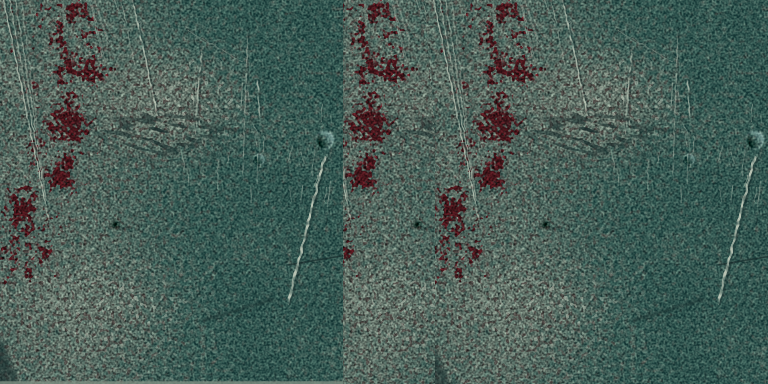
Write a Shadertoy shader that draws this texture.

```glsl
// Worn teal painted metal with fine grain, red rust stains, dents and pale scratches.

const vec3 DEEP_TEAL = vec3(0.15, 0.29, 0.275);
const vec3 MID_TEAL  = vec3(0.27, 0.42, 0.385);
const vec3 ASH       = vec3(0.32, 0.37, 0.34);
const vec3 PALE      = vec3(0.49, 0.56, 0.51);
const vec3 BROWN     = vec3(0.28, 0.25, 0.24);
const vec3 RUST      = vec3(0.27, 0.06, 0.085);
const vec3 BARE      = vec3(0.72, 0.76, 0.70);
const vec3 SHADOW    = vec3(0.09, 0.17, 0.17);

vec2 hash2(vec2 p) {
    vec3 h = fract(vec3(p.xyx) * vec3(0.1031, 0.1030, 0.0973));
    h += dot(h, h.yzx + 33.33);
    return fract((h.xx + h.yz) * h.zy);
}

float corner(vec2 cell, vec2 offset, vec2 f) {
    return dot(hash2(cell + offset) * 2.0 - 1.0, f - offset);
}

// Gradient noise, roughly -0.7 to 0.7
float gnoise(vec2 p) {
    vec2 i = floor(p), f = fract(p);
    vec2 u = f * f * (3.0 - 2.0 * f);
    return mix(mix(corner(i, vec2(0, 0), f), corner(i, vec2(1, 0), f), u.x),
               mix(corner(i, vec2(0, 1), f), corner(i, vec2(1, 1), f), u.x), u.y);
}

float fbm(vec2 p) {
    float sum = 0.0, amp = 1.0;
    for (int i = 0; i < 4; i++) {
        sum += amp * gnoise(p);
        p = mat2(1.6, 1.2, -1.2, 1.6) * p + 17.3;
        amp *= 0.75;
    }
    return sum;
}

// Soft elliptical spot, 1 at its centre
float spot(vec2 p, vec2 center, vec2 radius) {
    vec2 d = (p - center) / radius;
    return exp(-dot(d, d));
}

// Straight scratch with smoothed edge
float scratch(vec2 p, vec2 a, vec2 b, float width, float soft) {
    vec2 d = b - a;
    float t = clamp(dot(p - a, d) / dot(d, d), 0.0, 1.0);
    return smoothstep(-soft, soft, width - length(p - a - d * t));
}

// Signed relief of a dent lit from the upper right
float dent(vec2 p, vec2 center, float radius) {
    vec2 d = (p - center) / radius;
    float r = dot(d, d);
    return exp(-r * r) * dot(d, vec2(0.9, 0.7)) + 0.4 * exp(-9.0 * (r - 1.0) * (r - 1.0));
}

// Panel pieces joined by two upright seams
vec2 panelCoord(vec2 p) {
    float secondSeam = 1.133 - 0.025 * smoothstep(0.6, 1.0, p.y);
    float shift = p.x < 0.893 ? 0.0 : (p.x < secondSeam ? 0.786 : 1.12);
    return p - vec2(shift, 0.0);
}

vec3 paint(vec2 p, float grain) {
    float cloud = fbm(p * 7.0);
    float wear = 0.72 * smoothstep(0.62, 0.15, p.x + 0.18 * cloud);
    wear += 0.9 * spot(p, vec2(0.46, 0.73), vec2(0.18, 0.13));
    wear += 0.35 * spot(p, vec2(0.28, 0.2), vec2(0.18, 0.12));
    float shine = 0.16 * cloud + 0.22 * wear - 0.1;
    wear = clamp(wear + 0.3 * cloud + 0.9 * gnoise(p * 71.0), 0.0, 1.0);
    vec3 teal = mix(DEEP_TEAL, MID_TEAL, clamp(0.42 + 1.9 * grain + shine, -0.6, 1.8));
    vec3 grey = mix(ASH, PALE, clamp(0.3 + 2.1 * grain + shine, -1.2, 2.2));
    vec3 col = mix(teal, grey, wear);
    float pits = smoothstep(0.08, 0.28, gnoise(p * 97.0 + 5.0));
    return mix(col, BROWN * (1.0 + 0.8 * grain), pits * (0.1 + 0.75 * wear));
}

float rustMask(vec2 p) {
    float axis = mix(0.03, 0.18, smoothstep(0.25, 0.72, p.y));
    float density = spot(p, vec2(axis, p.y), vec2(0.14, 1.0)) * smoothstep(0.15, 0.3, p.y);
    float patches = 0.62 * fbm(p * 14.0 + 3.0) + 0.55 * gnoise(p * 109.0);
    return smoothstep(0.0, 0.2, patches + 0.7 * density - 0.68);
}

float scratches(vec2 p, float soft) {
    float m = 0.0;
    for (int i = 0; i < 22; i++) {
        float k = float(i);
        vec2 r = hash2(vec2(k, 7.0)), s = hash2(vec2(k, 31.0));
        // Long parallel bundle, top streaks, then short upright nicks
        if (i < 4) m = max(m, (0.9 - 0.18 * k) * scratch(p, vec2(0.005 + 0.016 * k, 1.02),
            vec2(0.126 - 0.006 * k, 0.43 + 0.05 * k), 0.0016, soft));
        if (i < 8) m = max(m, 0.5 * scratch(p, vec2(0.2 + 0.14 * r.x, 1.02),
            vec2(0.24 + 0.14 * r.x, 0.82 + 0.12 * r.y), 0.0012, soft));
        vec2 start = vec2(0.48 + 0.38 * s.x, 0.46 + 0.34 * s.y);
        m = max(m, 0.5 * scratch(p, start, start + vec2(0.02 * r.x - 0.01, 0.02 + 0.06 * r.y), 0.0013, soft));
    }
    m = max(m, 0.9 * scratch(p, vec2(0.345, 1.0), vec2(0.41, 0.7), 0.0022, soft));
    m = max(m, 0.8 * scratch(p, vec2(0.525, 0.86), vec2(0.51, 0.7), 0.0018, soft));
    m = max(m, 0.8 * scratch(p, vec2(0.67, 0.79), vec2(0.676, 0.7), 0.0018, soft));
    m = max(m, 0.5 * scratch(p, vec2(0.645, 0.92), vec2(0.632, 0.53), 0.0016, soft));
    m = max(m, 0.35 * scratch(p, vec2(0.49, 0.92), vec2(0.63, 0.84), 0.0015, soft));
    return max(m, scratch(p, vec2(0.845, 0.59), vec2(0.75, 0.21), 0.003, soft));
}

void mainImage(out vec4 fragColor, in vec2 fragCoord) {
    vec2 canvas = fragCoord / iResolution.y;
    float soft = 0.6 / iResolution.y;
    vec2 p = panelCoord(canvas);
    vec2 tilted = mat2(0.8, 0.6, -0.6, 0.8) * p;
    float grain = 1.1 * gnoise(tilted * 181.0) + 0.5 * gnoise(tilted * 83.0 + 9.0);
    vec3 col = paint(p, grain);
    col = mix(col, RUST * (1.0 + 1.2 * grain), 0.93 * rustMask(p));

    // Dark wrinkles, gouges and worn corner
    float creases = smoothstep(0.0, 0.2, gnoise(vec2(p.x * 17.0, (p.y + 0.25 * p.x) * 83.0)));
    float dark = 0.85 * creases * spot(p, vec2(0.42, 0.65), vec2(0.16, 0.06));
    dark = max(dark, 0.5 * scratch(p, vec2(0.53, 0.165), vec2(0.71, 0.22), 0.004, 4.0 * soft));
    dark = max(dark, 0.7 * scratch(p, vec2(0.75, 0.31), vec2(0.9, 0.335), 0.002, soft));
    dark = max(dark, 0.6 * smoothstep(0.02, -0.01, p.x + 0.4 * p.y - 0.045));
    col = mix(col, SHADOW, dark);

    // Bare metal, dents and pale lower edge
    vec2 rough = p + 0.005 * vec2(gnoise(p * 57.0), gnoise(p * 63.0));
    float broken = clamp(0.75 + 1.6 * gnoise(tilted * 67.0), 0.1, 1.0);
    col = mix(col, SHADOW, 0.45 * scratches(rough - vec2(0.005, -0.002), soft));
    col = mix(col, BARE, broken * scratches(rough, soft));
    float flecks = smoothstep(0.15, 0.35, gnoise(tilted * 91.0 + 21.0));
    float chips = 0.5 * spot(p, vec2(0.3, 0.2), vec2(0.2, 0.14)) + 0.6 * spot(p, vec2(0.51, 0.73), vec2(0.13, 0.1));
    col = mix(col, BARE, flecks * (chips + 0.1));
    float relief = dent(rough, vec2(0.845, 0.635), 0.022) + 0.7 * dent(rough, vec2(0.675, 0.585), 0.013);
    col += 0.35 * relief - 0.3 * spot(p, vec2(0.3, 0.415), vec2(0.009));
    float edge = smoothstep(soft, -soft, canvas.y - 0.007) * step(canvas.x, 0.893);
    col = mix(col, PALE, 0.8 * edge);
    fragColor = vec4(clamp(col, 0.0, 1.0), 1.0);
}
```
